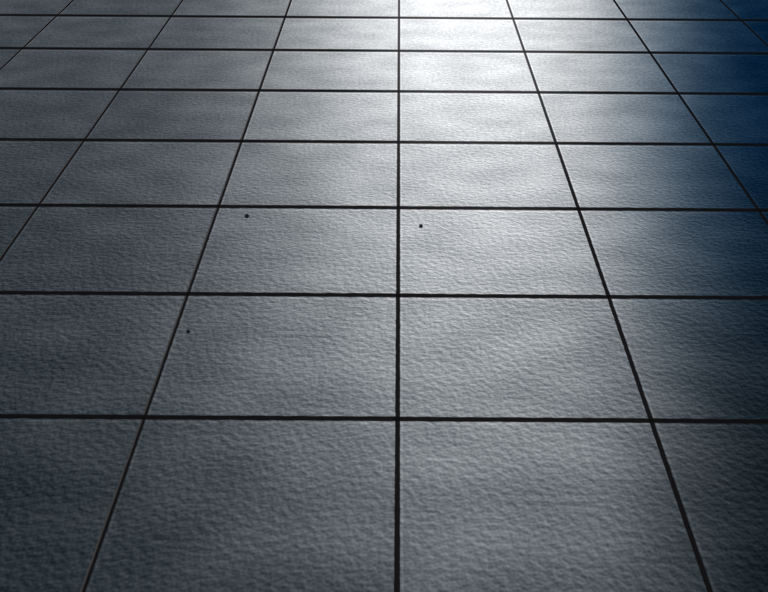
Give the GLSL for this texture, as a WebGL 1 fragment shader.

```glsl
precision highp float;
uniform vec2 u_resolution;

const float HORIZON = 1.5236;
const float TILE_WIDTH = 0.348;
const float ROW_SCALE = 6.033;
const float ROW_OFFSET = 4.9;

vec2 gradientAt(vec2 cell) {
  float angle = 6.2832 * fract(sin(dot(cell, vec2(12.99, 78.23))) * 43758.5);
  return vec2(cos(angle), sin(angle));
}

float gradientNoise(vec2 p) {
  vec2 i = floor(p);
  vec2 f = p - i;
  vec2 u = f * f * f * (f * (f * 6.0 - 15.0) + 10.0);
  float a = dot(gradientAt(i), f);
  float b = dot(gradientAt(i + vec2(1.0, 0.0)), f - vec2(1.0, 0.0));
  float c = dot(gradientAt(i + vec2(0.0, 1.0)), f - vec2(0.0, 1.0));
  float d = dot(gradientAt(i + vec2(1.0)), f - vec2(1.0));
  return mix(mix(a, b, u.x), mix(c, d, u.x), u.y);
}

float stoneHeight(vec2 p) {
  return gradientNoise(p) + 0.5 * gradientNoise(p * 2.1 + 7.3);
}

// Slope of the stone surface, lit from the far side
float stoneRelief(vec2 p) {
  return stoneHeight(p + vec2(0.15, 0.32)) - stoneHeight(p);
}

// Signed offset to the nearest whole number
float toNearestLine(float t) {
  return fract(t + 0.5) - 0.5;
}

float band(float dist, float halfWidth, float blur) {
  return 1.0 - smoothstep(halfWidth - blur, halfWidth + blur, abs(dist));
}

float speck(vec2 p, vec2 centre, float radius, float blur) {
  return band(length(p - centre), radius, blur);
}

// Reflected window light: soft on the left, steeper on the right
float floorLight(vec2 p) {
  float offset = p.x - mix(0.845, 0.76, p.y);
  float left = exp(-pow(max(-offset, 0.0) / mix(0.55, 0.28, p.y), 2.0));
  float right = exp(-pow(max(offset, 0.0) / 0.352, 3.0));
  float shadeLeft = mix(0.15, 0.30, p.y);
  float shade = mix(shadeLeft, 0.09, smoothstep(-0.1, 0.25, offset));
  return mix(shade, mix(0.37, 0.99, p.y), left * right);
}

vec3 slateTint(float light, vec2 p) {
  vec3 cool = vec3(-0.032, 0.0, 0.028) * (1.0 - 0.7 * light);
  float blueSide = smoothstep(0.95, 1.3, p.x) * smoothstep(0.2, 0.9, p.y);
  return vec3(light) + cool + vec3(-0.06, 0.01, 0.08) * blueSide;
}

void main() {
  vec2 p = gl_FragCoord.xy / u_resolution.y;
  float blur = 1.0 / u_resolution.y;

  // Perspective floor coordinates, one unit per tile
  float depth = HORIZON - p.y - 0.007 * (p.x - 0.672);
  float axis = 0.6706 + 0.0035 * p.y;
  vec2 tile = vec2((p.x - axis) / (TILE_WIDTH * depth), ROW_SCALE / depth - ROW_OFFSET);
  vec2 tileSize = vec2(TILE_WIDTH * depth, depth * depth / ROW_SCALE);
  vec2 tileId = floor(tile);

  // Stone surface, calmer towards the distance
  float light = floorLight(p);
  float near = smoothstep(0.5, 1.1, depth);
  vec2 stone = tile * 32.0 + tileId * 5.0;
  float relief = stoneRelief(stone) * mix(0.25, 1.0, near);
  float mottle = gradientNoise(tile * vec2(3.0, 4.0) + tileId * 3.7);
  float grain = gradientNoise(p * 210.0);
  float tone = gradientAt(tileId + 0.5).x * 0.018;
  float surface = light + relief * (0.04 + 0.2 * light);
  surface += (mottle * 0.09 + tone + grain * 0.05) * (0.3 + light);

  // Grout joints
  vec2 joint = vec2(toNearestLine(tile.x), toNearestLine(tile.y)) * tileSize;
  joint += 0.0008 * gradientNoise(stone * 0.6) * near;
  vec2 halfWidth = vec2(0.0031, 0.003) * depth;
  float column = band(joint.x, halfWidth.x, blur);
  float row = band(joint.y, halfWidth.y, blur);

  // Worn edges catch light beside the joints
  float rim = band(joint.x - halfWidth.x * 1.9, halfWidth.x * 0.4, blur);
  rim += band(joint.y + halfWidth.y * 2.0, halfWidth.y * 0.4, blur);
  surface += rim * 0.07 * (0.3 + light);
  vec3 color = slateTint(surface, p);

  float farGlare = smoothstep(0.65, 1.0, light) * 0.22;
  vec3 grout = vec3(0.065, 0.062, 0.068) + farGlare;
  float litSide = smoothstep(0.3, -0.6, joint.x / halfWidth.x);
  litSide *= 1.0 - smoothstep(-0.7, -0.4, tile.x);
  vec3 columnGrout = grout + vec3(0.17, 0.165, 0.16) * litSide;
  color = mix(color, columnGrout, column * 0.94);
  color = mix(color, grout * 0.85, row * 0.94);

  // Small pits
  float pits = speck(p, vec2(0.417, 0.635), 0.0035, blur);
  pits += speck(p, vec2(0.711, 0.618), 0.003, blur);
  pits += speck(p, vec2(0.318, 0.44), 0.003, blur);
  color = mix(color, vec3(0.06, 0.07, 0.08), min(pits, 1.0) * 0.9);

  gl_FragColor = vec4(clamp(color, 0.0, 1.0), 1.0);
}
```
